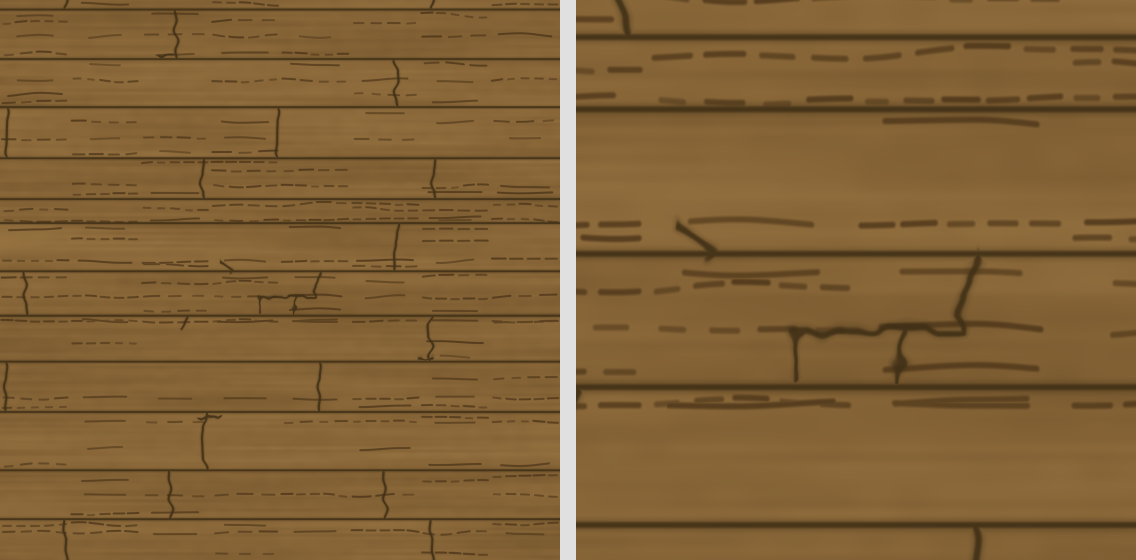
Left: the whole. Right: its middle third, enlarged.
A three.js fragment shader for this texture:

```glsl
// Weathered wooden floor: twelve horizontal planks of uneven height, tiling vertically.
// Each plank gets streaked colour, lanes of broken grain dashes and wobbly butt joints;
// a few jagged splits are drawn as noise-warped segments.
varying vec2 vUv;

const vec3 WOOD_DARK = vec3(0.44, 0.32, 0.165);
const vec3 WOOD_LIGHT = vec3(0.62, 0.475, 0.27);
const vec3 GRAIN_INK = vec3(0.29, 0.20, 0.09);
const vec3 SEAM_INK = vec3(0.25, 0.185, 0.085);

const float SEAM_HALF = 0.0017;
const float JOINT_HALF = 0.0019;
const float DASH_HALF = 0.0018;
const float SOFTNESS = 0.0013;
const float SHADE_REACH = 0.0065;
const float DASH_CELLS = 8.0;
const float TOP_SEAM = 1.0729;
const vec4 NONE = vec4(-9.0);

// One entry per plank, from the lowest seam up; the last column is unused.
const mat4 SEAMS = mat4(
  vec4(0.0729, 0.1602, 0.2643, 0.3542), vec4(0.4362, 0.5156, 0.6016, 0.6445),
  vec4(0.7174, 0.8086, 0.8945, 0.983), NONE);
const mat4 JOINTS_A = mat4(
  vec4(0.305, 0.366, 0.013, 0.768), vec4(0.044, 0.708, -9.0, 0.361),
  vec4(0.013, 0.708, 0.314, 0.119), NONE);
const mat4 JOINTS_B = mat4(
  vec4(0.688, -9.0, 0.573, -9.0), vec4(-9.0, -9.0, -9.0, 0.774),
  vec4(0.496, -9.0, -9.0, 0.773), NONE);
const mat4 MAIN_LANES = mat4(
  vec4(0.115, 0.245, 0.290, 0.427), vec4(0.470, 0.534, 0.606, 0.668),
  vec4(0.752, 0.857, 0.936, 1.049), NONE);

float hash(vec2 p) {
  vec3 q = fract(p.xyx * 0.1031);
  q += dot(q, q.yzx + 33.33);
  return fract((q.x + q.y) * q.z);
}

float valueNoise(vec2 p) {
  vec2 i = floor(p), f = fract(p);
  f = f * f * (3.0 - 2.0 * f);
  return mix(mix(hash(i), hash(i + vec2(1.0, 0.0)), f.x),
             mix(hash(i + vec2(0.0, 1.0)), hash(i + 1.0), f.x), f.y);
}

float stroke(float dist, float halfWidth) {
  return 1.0 - smoothstep(halfWidth - SOFTNESS, halfWidth + SOFTNESS, dist);
}

float segment(vec2 p, vec2 a, vec2 b) {
  vec2 ab = b - a;
  return length(p - a - ab * clamp(dot(p - a, ab) / dot(ab, ab), 0.0, 1.0));
}

// A lane of cells, each empty, one long dash or a run of short ones.
float dashes(vec2 p, float laneY, float seed, float share) {
  float cell = floor(p.x * DASH_CELLS), f = fract(p.x * DASH_CELLS);
  float kind = hash(vec2(cell + 31.0, seed));
  float count = kind < 0.4 ? 1.0 : 2.0 + floor(kind * 4.0);
  float piece = hash(vec2(cell * 7.0 + floor(f * count), seed + 17.0));
  float gap = max(abs(fract(f * count) - 0.5) - mix(0.2, 0.4, piece), 0.0) / (count * DASH_CELLS);
  float bend = (valueNoise(vec2(p.x * 14.0, seed)) - 0.5) * 0.008 + (piece - 0.5) * 0.002;
  float ink = stroke(length(vec2(gap, p.y - laneY - bend)), DASH_HALF);
  return ink * mix(0.6, 1.0, piece) * step(hash(vec2(cell, seed)), share);
}

// Splintered joint ends and one stepped split.
float splits(vec2 p) {
  float d = segment(p, vec2(0.570, 0.513), vec2(0.563, 0.471));
  d = min(d, segment(p, vec2(0.563, 0.471), vec2(0.465, 0.470)));
  d = min(d, segment(p, vec2(0.465, 0.470), vec2(0.462, 0.443)));
  d = min(d, segment(p, vec2(0.529, 0.470), vec2(0.524, 0.437)));
  d = min(d, segment(p, vec2(0.394, 0.533), vec2(0.415, 0.515)));
  d = min(d, segment(p, vec2(0.334, 0.433), vec2(0.323, 0.412)));
  d = min(d, segment(p, vec2(0.356, 0.252), vec2(0.394, 0.259)));
  d = min(d, segment(p, vec2(0.312, 0.903), vec2(0.285, 0.899)));
  return min(d, segment(p, vec2(0.772, 0.362), vec2(0.750, 0.358)));
}

void main() {
  vec2 p = vUv;
  if (p.y < SEAMS[0][0]) p.y += 1.0;

  // Find the plank and its features.
  float row = 0.0, bottom = 0.0, top = TOP_SEAM, lane = 0.0;
  vec2 joints = vec2(-9.0);
  for (int i = 0; i < 3; i++) {
    for (int j = 0; j < 4; j++) {
      float seam = SEAMS[i][j];
      if (p.y >= seam) {
        row = float(i * 4 + j);
        bottom = seam;
        lane = MAIN_LANES[i][j];
        joints = vec2(JOINTS_A[i][j], JOINTS_B[i][j]);
      } else top = min(top, seam);
    }
  }

  // Wood: broad bands, fine streaks and faint mottling.
  float tone = 0.5 + (hash(vec2(row, 5.0)) - 0.5) * 0.12;
  tone += (valueNoise(vec2(p.x * 3.0 + row * 7.0, p.y * 32.0)) - 0.5) * 0.34;
  tone += (valueNoise(vec2(p.x * 4.0, p.y * 180.0)) - 0.5) * 0.22;
  tone += (valueNoise(p * vec2(45.0, 70.0)) - 0.5) * 0.10;
  vec3 color = mix(WOOD_DARK, WOOD_LIGHT, clamp(tone, 0.0, 1.0));

  // Grain lanes: main, beside both seams, and in the wider half.
  float spare = mix(lane, lane - bottom > top - lane ? bottom : top, 0.55);
  float grain = dashes(p, lane, row * 5.0 + 1.0, 0.85);
  grain = max(grain, dashes(p, top - 0.010, row * 5.0 + 2.0, 0.40));
  grain = max(grain, dashes(p, bottom + 0.010, row * 5.0 + 3.0, 0.32));
  grain = max(grain, dashes(p, spare, row * 5.0 + 4.0, 0.36));
  color = mix(color, GRAIN_INK, grain * 0.8);

  // Seams, joints and splits, each with a soft shade around it.
  float seamDist = min(p.y - bottom, top - p.y);
  float wobble = (valueNoise(vec2(p.y * 55.0, row)) - 0.5) * 0.012;
  vec2 jointDist = abs(p.x + wobble - joints);
  vec2 jag = vec2(valueNoise(p * 100.0), valueNoise(p * 100.0 + 40.0)) - 0.5;
  float crackDist = min(min(jointDist.x, jointDist.y), splits(p + jag * 0.008));
  float shade = 1.0 - smoothstep(0.0, SHADE_REACH, min(seamDist, crackDist));
  color = mix(color, SEAM_INK, shade * 0.35);
  color = mix(color, SEAM_INK, max(stroke(seamDist, SEAM_HALF), stroke(crackDist, JOINT_HALF)) * 0.85);

  gl_FragColor = vec4(color, 1.0);
}
```
